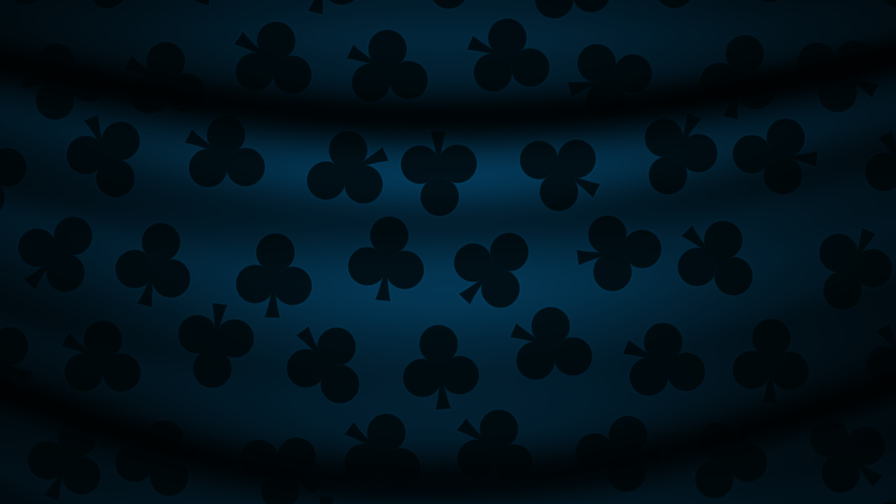
A WebGL 1 fragment shader for this pattern:

```glsl
precision highp float;
// Dark clubs scattered over dim blue cloth hanging in soft sagging folds.
uniform vec2 u_resolution;

float hash(vec2 p) {
  p = fract(p * vec2(0.1031, 0.1137));
  p += dot(p, p.yx + 33.33);
  return fract((p.x + p.y) * p.x * 17.0);
}

float noise(vec2 p) {
  vec2 cell = floor(p), f = fract(p);
  f = f * f * (3.0 - 2.0 * f);
  return mix(mix(hash(cell), hash(cell + vec2(1.0, 0.0)), f.x),
             mix(hash(cell + vec2(0.0, 1.0)), hash(cell + 1.0), f.x), f.y);
}

float band(float v, float centre, float width) {
  float d = (v - centre) / width;
  return exp(-d * d);
}

// Signed distance to a club with its stem along +y
float club(vec2 p) {
  p.x = abs(p.x);
  float lobes = min(length(p - vec2(0.0, -0.043)), length(p - vec2(0.0372, 0.0215))) - 0.038;
  float core = length(p) - 0.015;
  float along = clamp(p.y / 0.086, 0.0, 1.0);
  float stem = max(p.x - mix(0.002, 0.015, along * along), max(p.y - 0.086, -p.y));
  return min(min(lobes, core), stem);
}

// Nearest club in a staggered, jittered grid
float scatteredClubs(vec2 p) {
  vec2 size = vec2(0.222, 0.191);
  float row = floor(p.y / size.y);
  float nearest = 1.0;
  for (int j = -1; j <= 1; j++) {
    float r = row + float(j);
    float shift = 0.5 * mod(r, 2.0);
    float column = floor(p.x / size.x - shift);
    for (int i = -1; i <= 1; i++) {
      vec2 id = vec2(column + float(i), r);
      vec2 seed = id + 20.0;
      vec2 jitter = vec2(hash(seed + 3.7), hash(seed + 41.3)) - 0.5;
      vec2 q = p - (id + vec2(0.5 + shift, 0.5)) * size - jitter * 0.052;
      float angle = 6.2832 * hash(seed + 77.1);
      float c = cos(angle), s = sin(angle);
      nearest = min(nearest, club(mat2(c, s, -s, c) * q));
    }
  }
  return nearest;
}

// Light on the cloth: folds follow parabolas that sag more towards the bottom
float clothLight(vec2 p) {
  float sag = mix(0.27, 0.14, p.y);
  float v = p.y - sag * p.x * p.x - 0.012 * p.x;
  v += 0.03 * (noise(vec2(p.x * 2.2 + 5.0, v * 3.0)) - 0.5);
  float light = 0.53
    + 0.42 * band(v, 0.645, 0.06)
    + 0.36 * band(v, 0.42, 0.10)
    + 0.10 * band(v, 0.92, 0.06)
    - 0.50 * band(v, 0.76, 0.055)
    - 0.46 * band(v, 0.04, 0.065)
    - 0.10 * band(v, 0.54, 0.05);
  // Narrow secondary creases, stronger towards the sides
  float crease = noise(vec2(p.x * 1.3 + 9.0, v * 16.0)) - 0.5;
  light += crease * (0.07 + 0.35 * p.x * p.x);
  float spread = 0.24 + 0.76 * exp(-2.3 * p.x * p.x);
  float topShade = 1.0 - 0.3 * smoothstep(0.9, 1.05, p.y);
  return max(light, 0.02) * spread * topShade;
}

void main() {
  vec2 p = gl_FragCoord.xy / u_resolution.y;
  float pixel = 1.0 / u_resolution.y;
  vec2 centred = vec2(p.x - 0.5 * u_resolution.x / u_resolution.y, p.y);

  vec3 cloth = vec3(0.012, 0.222, 0.345) * clothLight(centred) + vec3(0.0, 0.008, 0.011);
  vec3 ink = cloth * 0.23 + vec3(0.0, 0.015, 0.019);
  ink = min(ink, cloth * 0.8);

  float d = scatteredClubs(p);
  float rim = band(d, 0.002, 0.002);
  vec3 color = mix(cloth * (1.0 + 0.08 * rim), ink, smoothstep(pixel, -pixel, d));
  gl_FragColor = vec4(color, 1.0);
}
```
